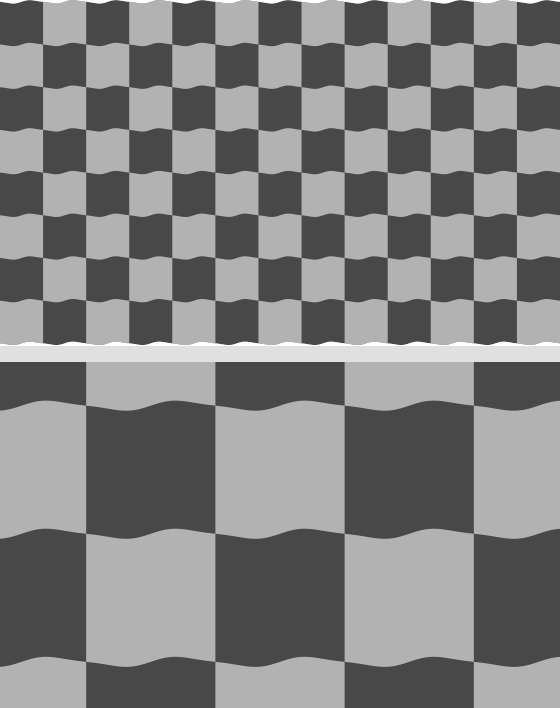
Top: the whole. Bottom: its middle third, enlarged.
A WebGL 2 fragment shader for this pattern:

```glsl
#version 300 es
precision highp float;
// Two-tone grey checkerboard whose horizontal edges ripple, on white.

uniform vec2 u_resolution;
out vec4 fragColor;

const float TAU = 6.2831853;
const float COLUMNS = 13.0;
const float ROWS = 8.0;
const float BASE = 0.0076;       // height of the lowest edge
const float ROW_HEIGHT = 0.1234; // as a share of the canvas height
const float RIPPLE = 0.0044;     // ripple size, same units

const vec3 LIGHT = vec3(0.70);
const vec3 DARK = vec3(0.282);
const vec3 WHITE = vec3(1.0);

// One ripple per column: gentle at the cell sides, steep in the middle.
float ripple(float column, float size) {
    float a = TAU * column;
    return size * (0.25 * sin(2.0 * a) - sin(a));
}

// Smooth-edged square wave: +1 on even cells, -1 on odd cells.
float alternate(float x, float pixel) {
    float d = 0.5 - abs(mod(x + 0.5, 2.0) - 1.0);
    return clamp(2.0 * d / pixel, -1.0, 1.0);
}

// Coverage of the band from 0 to count.
float band(float x, float count, float pixel) {
    float d = 0.5 * count - abs(x - 0.5 * count);
    return clamp(0.5 + d / pixel, 0.0, 1.0);
}

void main() {
    vec2 uv = gl_FragCoord.xy / u_resolution;

    // Cell coordinates, with the rows displaced by the ripple
    float column = uv.x * COLUMNS;
    float row = (uv.y - BASE - ripple(column, RIPPLE)) / ROW_HEIGHT;
    vec2 pixel = vec2(COLUMNS, 1.0 / ROW_HEIGHT) / u_resolution;

    // Checker tone, then the white margins
    float checker = alternate(column, pixel.x) * alternate(row, pixel.y);
    vec3 color = mix(DARK, LIGHT, 0.5 + 0.5 * checker);
    color = mix(WHITE, color, band(row, ROWS, pixel.y));

    fragColor = vec4(color, 1.0);
}
```
